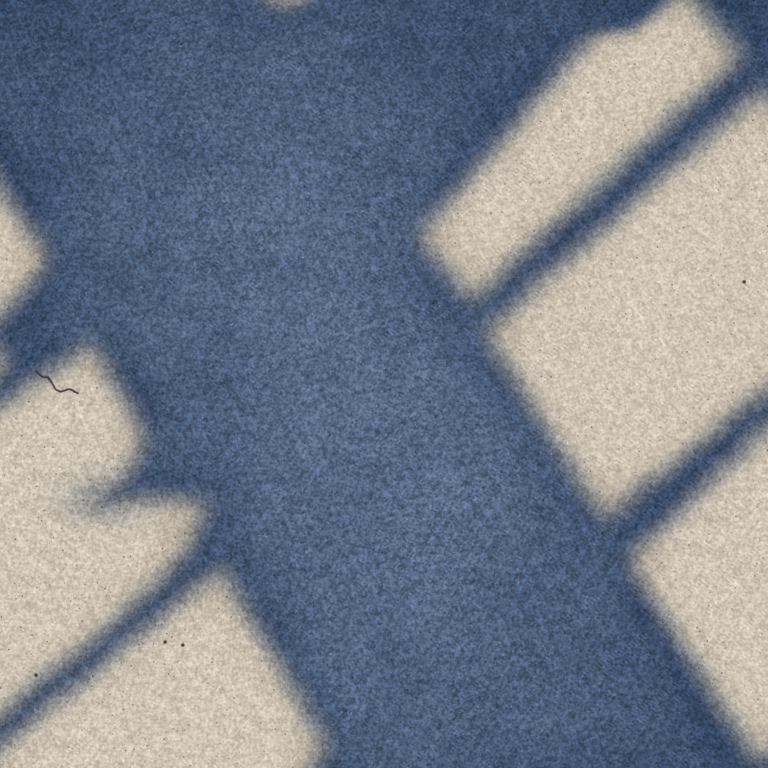
Reproduce this texture procedurally as a WebGL 2 fragment shader.

```glsl
#version 300 es
precision highp float;
// Soft window-shaped patches of sunlight on a grainy blue-shadowed floor.
uniform vec2 u_resolution;
out vec4 fragColor;

float hash(vec2 p) {
  return fract(sin(dot(p, vec2(127.1, 311.7))) * 43758.545);
}

float noise(vec2 p) {
  vec2 i = floor(p), f = fract(p);
  f = f * f * (3.0 - 2.0 * f);
  return mix(mix(hash(i), hash(i + vec2(1, 0)), f.x),
             mix(hash(i + vec2(0, 1)), hash(i + vec2(1, 1)), f.x), f.y);
}

// Soft half plane, lit to the right of the line from a to b
float edge(vec2 p, vec2 a, vec2 b, float blur) {
  vec2 dir = normalize(b - a);
  return smoothstep(-blur, blur, dot(p - a, vec2(dir.y, -dir.x)) - 0.002);
}

// Soft quad with clockwise corners; the product rounds them
float quad(vec2 p, vec2 a, vec2 b, vec2 c, vec2 d, float blur) {
  return edge(p, a, b, blur) * edge(p, b, c, blur)
       * edge(p, c, d, blur) * edge(p, d, a, blur);
}

float sunlight(vec2 p, float blur) {
  // Right-hand panes, the first with a stepped top
  float lit = quad(p, vec2(.539, .690), vec2(.853, 1.057), vec2(.972, .928), vec2(.615, .602), blur)
            * max(edge(p, vec2(.768, .963), vec2(.868, .965), blur * 0.6),
                  edge(p, vec2(.815, .958), vec2(.895, 1.018), blur * 0.6));
  lit = max(lit, quad(p, vec2(.625, .570), vec2(.996, .893), vec2(1.172, .620), vec2(.785, .318), blur));
  lit = max(lit, quad(p, vec2(.810, .273), vec2(1.172, .612), vec2(1.2, .167), vec2(.986, 0.0), blur));
  // Left-hand panes
  lit = max(lit, quad(p, vec2(-.26, .67), vec2(-.078, .883), vec2(.070, .659), vec2(-.078, .492), blur));
  lit = max(lit, quad(p, vec2(-.06, .53), vec2(-.02, .565), vec2(.018, .53), vec2(-.02, .485), blur));
  lit = max(lit, quad(p, vec2(-.13, .388), vec2(.120, .560), vec2(.198, .427), vec2(.052, .193), blur));
  lit = max(lit, quad(p, vec2(-.13, .388), vec2(.276, .347), vec2(.241, .262), vec2(-.078, -.003), blur));
  lit = max(lit, quad(p, vec2(-.078, -.029), vec2(.289, .268), vec2(.432, .023), vec2(.326, -.107), blur));
  // Glint at the top
  return max(lit, quad(p, vec2(.33, 1.01), vec2(.371, 1.06), vec2(.412, 1.01), vec2(.371, .985), blur));
}

float segment(vec2 p, vec2 a, vec2 b) {
  vec2 pa = p - a, ba = b - a;
  return length(pa - ba * clamp(dot(pa, ba) / dot(ba, ba), 0.0, 1.0));
}

void main() {
  vec2 p = gl_FragCoord.xy / u_resolution;
  float px = 1.0 / min(u_resolution.x, u_resolution.y);

  // Uneven penumbra, and a wide halo that shades both sides of each rim
  vec2 wobble = vec2(noise(p * 30.0), noise(p * 30.0 + 57.0)) - 0.5;
  float lit = sunlight(p + wobble * 0.006, 0.026);
  float halo = sunlight(p, 0.08);
  vec2 notch = (p - vec2(.135, .350)) / vec2(.05, .03);
  lit *= 1.0 - 0.4 * exp(-dot(notch, notch));

  // Shadow is brightest along the middle diagonal
  vec2 upper = p - vec2(.36, .68), lower = p - vec2(.56, .20);
  float glow = exp(-8.0 * dot(upper, upper)) + exp(-9.0 * dot(lower, lower));
  float shade = clamp(0.05 + 0.8 * glow - 1.2 * halo, 0.0, 1.0);
  shade += 0.3 * (noise(p * 14.0) - 0.5) + 0.2 * (noise(p * 37.0) - 0.5);
  vec3 shadow = mix(vec3(.215, .285, .40), vec3(.345, .415, .525), shade);
  vec3 sun = mix(vec3(.68, .645, .59), vec3(.815, .775, .71), smoothstep(0.25, 0.95, halo));
  vec3 color = mix(shadow, sun, lit);

  // Grain layers on turned grids, so that no lattice shows
  vec2 turned = mat2(.8, .6, -.6, .8) * p;
  vec2 tilted = mat2(.92, -.39, .39, .92) * p;
  float grain = noise(turned * 430.0) + noise(tilted * 290.0 + 31.0)
              + 0.45 * noise(turned * 130.0 + 9.0) - 1.225;
  color *= 1.0 + grain * mix(0.32, 0.15, lit);

  // Scattered pits and pale flecks of varied strength, one chance per cell
  vec2 grid = turned * 150.0, cell = floor(grid);
  vec2 offset = vec2(hash(cell + 3.0), hash(cell + 8.0)) * 0.5 + 0.25;
  float speck = 1.0 - smoothstep(0.05, 0.28, length(fract(grid) - offset));
  float chance = hash(cell + 17.0);
  color *= 1.0 - 0.3 * speck * smoothstep(0.88, 1.0, chance);
  color += 0.10 * speck * smoothstep(0.10, 0.0, chance);

  // Twig and a few crumbs
  vec2 bent = p + 0.002 * vec2(0.0, sin(p.x * 260.0));
  float twig = segment(bent, vec2(.047, .516), vec2(.062, .508));
  twig = min(twig, segment(bent, vec2(.062, .508), vec2(.072, .493)));
  twig = min(twig, segment(bent, vec2(.072, .493), vec2(.101, .490)));
  float crumb = min(length(p - vec2(.969, .633)), length(p - vec2(.215, .164)));
  crumb = min(crumb, min(length(p - vec2(.238, .160)), length(p - vec2(.047, .121))));
  float debris = min(twig - 0.0013, crumb - 0.0022);
  color = mix(color, vec3(.20, .18, .20), 0.85 * (1.0 - smoothstep(-px, px, debris)));

  fragColor = vec4(color, 1.0);
}
```
